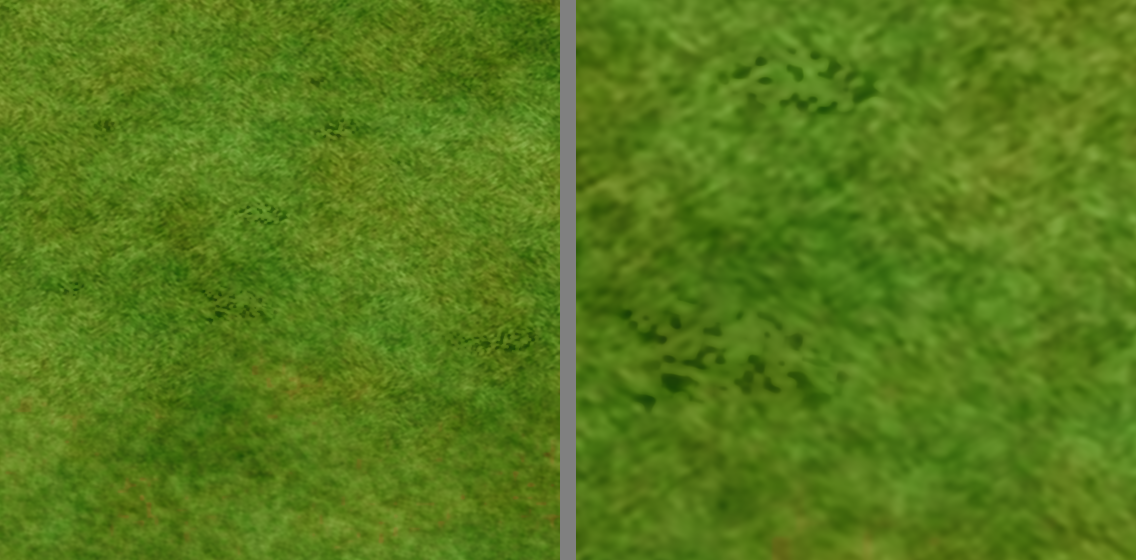
Left, the full canvas; right, a detail of the centre.
Give the GLSL for this texture, as a WebGL 2 fragment shader.

```glsl
#version 300 es
precision highp float;
// Mown lawn: fine grass blades over soft light, dark and yellowish patches.

uniform vec2 u_resolution;
out vec4 fragColor;

// Integer hash of a lattice cell, from -1 to 1
float hash(vec2 cell) {
    uvec2 q = uvec2(ivec2(cell)) * uvec2(1597334677u, 3812015801u);
    uint n = (q.x ^ q.y) * 1597334677u;
    n = (n ^ (n >> 15)) * 2246822519u;
    n ^= n >> 13;
    return float(n >> 8) / 8388608.0 - 1.0;
}

// Smooth value noise, from -1 to 1
float noise(vec2 p) {
    vec2 i = floor(p), f = fract(p);
    f = f * f * (3.0 - 2.0 * f);
    return mix(mix(hash(i), hash(i + vec2(1, 0)), f.x),
               mix(hash(i + vec2(0, 1)), hash(i + vec2(1, 1)), f.x), f.y);
}

vec2 rotate(vec2 p, float angle) {
    float c = cos(angle), s = sin(angle);
    return vec2(c * p.x - s * p.y, s * p.x + c * p.y);
}

// Layered noise; each octave is turned to hide the lattice
float fbm(vec2 p, int octaves) {
    float sum = 0.0, weight = 1.0;
    for (int i = 0; i < octaves; i++) {
        sum += weight * noise(p);
        p = rotate(p, 0.65) * 2.1 + 17.3;
        weight *= 0.68;
    }
    return sum;
}

// Short strokes lying along one direction
float blades(vec2 p, float angle) {
    return noise(rotate(p, angle) * vec2(105.0, 215.0) + 400.0 * angle);
}

void main() {
    vec2 uv = gl_FragCoord.xy / u_resolution;

    // Broad patches, slightly wider than tall
    float patches = fbm(uv * vec2(3.6, 4.6) + 31.7, 4);
    float clumps = fbm(rotate(uv, 0.15) * vec2(30.0, 40.0) + 5.0, 2);

    // The turf blurs toward the lower edge along an uneven border
    float sharpness = smoothstep(0.16, 0.46, uv.y + 0.1 * fbm(uv * 4.0 + 71.0, 2));

    // Blades lean in locally varying directions
    float lean = smoothstep(-0.4, 0.4, noise(uv * 28.0 + 53.0));
    float strokes = mix(blades(uv, 0.6), blades(uv, -0.5), lean);
    float grain = noise(rotate(uv, 0.2) * vec2(165.0, 190.0) + 9.0);
    float softGrain = fbm(rotate(uv, 0.35) * vec2(62.0, 78.0) + 23.0, 2);
    float fine = mix(0.8 * softGrain + 0.25 * grain,
                     1.0 * strokes + 0.8 * grain + 0.35 * softGrain, sharpness);

    // Rare tufts with deep gaps between the blades
    float tuft = smoothstep(0.65, 1.05, fbm(uv * vec2(7.0, 13.0) + 88.0, 2)) * sharpness;
    float tone = 0.75 * patches + 0.4 * clumps + fine;
    tone -= tuft * (0.35 + 1.3 * smoothstep(0.0, 0.6, -grain - 0.4 * strokes));

    // Tone to green, from deep shade to pale blade tips
    tone = clamp(tone, -3.2, 2.6);
    vec3 color = vec3(0.345, 0.485, 0.098)
               + tone * vec3(0.071, 0.070, 0.048)
               + tone * tone * vec3(0.0, 0.0, 0.008);

    // Yellowed and bluish areas, with small dry flecks in the soft turf
    float warmth = fbm(uv * vec2(8.0, 10.0) + 140.0, 3);
    float fleck = noise(uv * vec2(75.0, 90.0) + 210.0);
    color += warmth * vec3(0.028, -0.004, -0.006);
    color += fleck * vec3(0.018, -0.008, 0.012);
    float dry = smoothstep(0.45, 0.9, fleck) * smoothstep(0.0, 0.6, warmth);
    color += dry * (1.0 - sharpness) * vec3(0.07, -0.03, 0.01);

    fragColor = vec4(clamp(color, 0.0, 1.0), 1.0);
}
```
